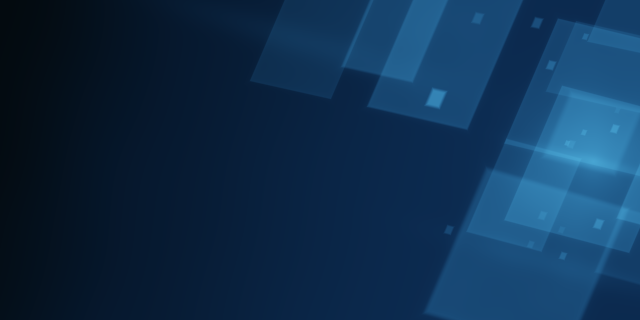
This background is drawn by a WebGL 1 fragment shader. Its source:

```glsl
precision highp float;
// Slanted translucent blue panels with a bright glow at the right, on a dark navy gradient.

uniform vec2 u_resolution;

const vec3 NIGHT = vec3(0.012, 0.038, 0.055);
const vec3 NAVY = vec3(0.022, 0.092, 0.175);
const vec3 BLUE = vec3(0.045, 0.165, 0.31);
const vec3 LIGHT_TINT = vec3(0.20, 0.60, 0.95);
const vec2 GLOW_CENTER = vec2(1.855, 0.495);
const float LEAN = 0.43;         // sideways drift of the tall edges
const float RIM_LIGHT = 0.22;    // edge highlight relative to the fill
const float RIM_WIDTH = 0.004;
const float SPARK_COUNT = 13.0;
const vec2 SPARK_MIN = vec2(1.64, 0.14);
const vec2 SPARK_RANGE = vec2(0.34, 0.84);

vec2 hash2(vec2 p) {
  p = vec2(dot(p, vec2(127.1, 311.7)), dot(p, vec2(269.5, 183.3)));
  return fract(sin(p) * 43758.55);
}

float cornerSlope(vec2 cell, vec2 offset) {
  return dot(hash2(cell) * 2.0 - 1.0, offset);
}

float gradientNoise(vec2 p) {
  vec2 i = floor(p), f = fract(p);
  vec2 u = f * f * (3.0 - 2.0 * f);
  vec2 e = vec2(1.0, 0.0);
  float low = mix(cornerSlope(i, f), cornerSlope(i + e.xy, f - e.xy), u.x);
  float high = mix(cornerSlope(i + e.yx, f - e.yx), cornerSlope(i + e.xx, f - e.xx), u.x);
  return mix(low, high, u.y);
}

// Distance to a skewed box grown right and up from its lower left corner.
float slantedBox(vec2 p, vec2 corner, vec2 size) {
  float slope = mix(0.29, 0.20, corner.y);
  vec2 d = p - corner;
  vec2 q = vec2(d.x - LEAN * d.y, d.y + slope * d.x) / (1.0 + LEAN * slope);
  vec2 edge = abs(q - 0.5 * size) - 0.5 * size;
  return max(edge.x, edge.y);
}

float fill(float d, float blur) {
  float w = max(blur, 0.8 / u_resolution.y);
  return 1.0 - smoothstep(-w, w, d);
}

float panel(vec2 p, vec2 corner, vec2 size, float blur, float light) {
  float d = slantedBox(p, corner, size);
  float rim = exp(-abs(d) / (RIM_WIDTH + blur));
  return light * (fill(d, blur) + RIM_LIGHT * rim);
}

float spark(vec2 p, vec2 corner, float size, float light) {
  return light * fill(slantedBox(p, corner, size * vec2(0.9, 1.1)), 0.12 * size + 0.001);
}

// Soft ray falling to the right, fading away from its center.
float ray(vec2 p, vec2 center, float slope, float width, float reach) {
  vec2 d = p - center;
  float across = (d.y + slope * d.x) / width;
  return exp(-across * across - d.x * d.x / (reach * reach));
}

void main() {
  vec2 p = gl_FragCoord.xy / u_resolution.y;

  // Background gradient
  float depth = p.x + 0.25 * (1.0 - p.y) + 0.05 * gradientNoise(p * 3.0);
  vec3 color = mix(NIGHT, NAVY, smoothstep(-0.05, 0.65, depth));
  color = mix(color, BLUE, smoothstep(0.4, 1.6, depth));

  // Upper panels
  float light = panel(p, vec2(0.781, 0.747), vec2(0.253, 0.6), 0.002, 0.13);
  light += panel(p, vec2(1.068, 0.792), vec2(0.221, 0.6), 0.005, 0.25);
  light += panel(p, vec2(1.148, 0.667), vec2(0.312, 0.6), 0.004, 0.25);

  // Right cluster
  light += panel(p, vec2(1.576, 0.552), vec2(0.60, 0.39), 0.002, 0.20);
  light += panel(p, vec2(1.706, 0.714), vec2(0.50, 0.22), 0.002, 0.13);
  light += panel(p, vec2(1.836, 0.870), vec2(0.30, 0.30), 0.002, 0.16);
  light += panel(p, vec2(1.576, 0.312), vec2(0.39, 0.42), 0.002, 0.22);
  light += panel(p, vec2(1.700, 0.510), vec2(0.22, 0.20), 0.012, 0.22);
  light += panel(p, vec2(1.458, 0.276), vec2(0.234, 0.29), 0.003, 0.19);
  light += panel(p, vec2(1.328, 0.023), vec2(0.44, 0.45), 0.010, 0.25);
  light += panel(p, vec2(1.927, 0.318), vec2(0.30, 0.45), 0.003, 0.28);
  light += panel(p, vec2(1.860, 0.150), vec2(0.30, 0.20), 0.005, 0.14);

  // Glow and rays
  float r = length((p - GLOW_CENTER) * vec2(1.0, 1.15));
  light += 0.30 * exp(-r * r / 0.045) + 0.32 * exp(-r / 0.05);
  light += 0.20 * ray(p, GLOW_CENTER, 0.26, 0.018, 0.16);
  light += 0.06 * ray(p, vec2(0.95, 0.87), 0.30, 0.05, 0.40);
  light += 0.07 * ray(p, vec2(1.75, 0.17), 0.27, 0.04, 0.30);
  light *= 1.0 + 0.12 * gradientNoise(p * 7.0);

  // Sparks: three apart from the cluster, the rest scattered in it
  light += spark(p, vec2(1.331, 0.672), 0.046, 0.65);
  light += spark(p, vec2(1.474, 0.930), 0.028, 0.22);
  light += spark(p, vec2(1.388, 0.272), 0.022, 0.22);
  for (float i = 0.0; i < SPARK_COUNT; i++) {
    vec2 place = hash2(vec2(i, 4.0));
    vec2 look = hash2(vec2(i, 9.0));
    light += spark(p, SPARK_MIN + SPARK_RANGE * place, mix(0.012, 0.03, look.x), mix(0.1, 0.4, look.y * look.y));
  }

  gl_FragColor = vec4(1.0 - (1.0 - color) * exp(-LIGHT_TINT * light), 1.0);
}
```
